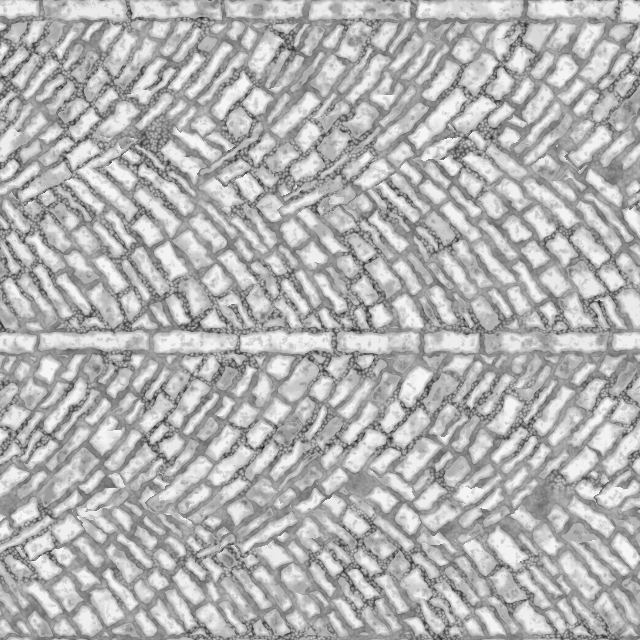
Reproduce this texture map procedurally as a Shadertoy shader.

```glsl
// Pale rubble stones laid in curved herringbone bands between level courses, in grey mortar.
#define STRIP 0.046        // spacing of the slanted strips
#define RUN 0.118          // spacing of stones along a strip
#define JITTER 0.62        // unevenness of stone sizes
#define GAP 0.0037         // mortar on each side of a stone
#define SLOPE 0.80         // steepness at the middle of a band
#define BEND 3.6           // gain of steepness towards the courses
#define COURSE 0.15        // length of the level stones
#define THICK 0.0165       // half height of the level stones
#define RAGGED 0.007       // roughness of the outlines
#define STONE_TONE 0.965
#define MORTAR_TONE 0.555

float hash(vec2 p) {
    vec3 q = fract(p.xyx * vec3(0.1031, 0.1030, 0.0973));
    q += dot(q, q.yzx + 33.33);
    return fract((q.x + q.y) * q.z);
}

float noise(vec2 p) {
    vec2 i = floor(p), f = fract(p);
    f *= f * (3.0 - 2.0 * f);
    vec2 e = vec2(0.0, 1.0);
    return mix(mix(hash(i), hash(i + e.yx), f.x),
               mix(hash(i + e.xy), hash(i + e.yy), f.x), f.y);
}

float fbm(vec2 p) {
    float sum = 0.0, amp = 0.53;
    for (int i = 0; i < 4; i++) {
        sum += amp * noise(p);
        p = mat2(1.6, 1.2, -1.2, 1.6) * p + 17.3;
        amp *= 0.5;
    }
    return sum;
}

// Distance to the nearest grain centre
float cellular(vec2 p) {
    vec2 i = floor(p);
    float best = 2.0;
    for (int y = -1; y <= 1; y++)
        for (int x = -1; x <= 1; x++) {
            vec2 c = i + vec2(x, y);
            best = min(best, distance(p, c + vec2(hash(c), hash(c + 71.7))));
        }
    return best;
}

// Ends of the uneven interval that holds x
vec2 span(float x, float seed) {
    float i = floor(x);
    if (x < i + JITTER * hash(vec2(i, seed))) i -= 1.0;
    return vec2(i + JITTER * hash(vec2(i, seed)),
                i + 1.0 + JITTER * hash(vec2(i + 1.0, seed)));
}

float roundBox(vec2 q, vec2 size, float r) {
    vec2 e = abs(q) - size + r;
    return length(max(e, 0.0)) + min(max(e.x, e.y), 0.0) - r;
}

// Slanted stone at p = (x, height over the band's middle): distance, id, centre
vec4 slantedStone(vec2 p, float seed) {
    float k = max(SLOPE + BEND * p.y, 0.3);
    float c = inversesqrt(1.0 + k * k);
    // Orthogonal curved coordinates: across and along the strips
    vec2 st = vec2(p.x - log(k) / BEND, p.x + p.y * (SLOPE + 0.5 * BEND * p.y));
    st /= vec2(STRIP, RUN);
    vec2 a = span(st.x, seed);
    float strip = floor(a.x);
    st.y += 9.0 * hash(vec2(strip, seed + 7.0));
    vec2 b = span(st.y, seed + strip * 3.7);
    float id = hash(vec2(strip, floor(b.x)) + seed);
    vec2 scale = vec2(STRIP * k, RUN) * c;
    vec2 q = (st - 0.5 * vec2(a.x + a.y, b.x + b.y)) * scale;
    vec2 size = 0.5 * vec2(a.y - a.x, b.y - b.x) * scale;
    vec2 centre = p - c * vec2(k * q.x + q.y, k * q.y - q.x);
    // Split wide stones lengthwise, and some long ones crosswise
    if (size.x > 0.021) {
        float cut = size.x * (id - 0.5) * 0.5, side = sign(q.x - cut);
        q.x -= 0.5 * (cut + side * size.x);
        size.x = 0.5 * (size.x - side * cut);
        id = fract(id + 0.37 * side);
    } else if (size.y > 0.043 && id > 0.4) {
        q.y = abs(q.y) - 0.5 * size.y;
        size.y *= 0.5;
    }
    q.x += q.y * 0.14 * (id - 0.5);
    q.y += q.x * 0.5 * (fract(id * 7.3) - 0.5);
    return vec4(roundBox(q, size - GAP * (0.8 + 0.5 * fract(id * 13.7)), 0.004), id, centre);
}

void mainImage(out vec4 fragColor, in vec2 fragCoord) {
    vec2 uv = fragCoord / iResolution.xy;
    float px = 1.0 / iResolution.y;
    vec2 p = uv + RAGGED * (vec2(noise(uv * 55.0), noise(uv * 55.0 + 40.0)) - 0.5)
                + 0.6 * RAGGED * (vec2(noise(uv * 140.0), noise(uv * 140.0 + 90.0)) - 0.5);

    // Two bands, each with a wavy seam between its two slants
    bool upper = p.y > 0.466;
    float middle = upper ? 0.745 : 0.21, seed = upper ? 3.0 : 23.0;
    float waves = upper ? 12.566 : 18.85, shift = upper ? 0.02 : 0.07;
    vec4 rising = slantedStone(vec2(p.x, p.y - middle), seed);
    vec4 falling = slantedStone(vec2(p.x, middle - p.y), seed + 11.0);
    float seamR = -0.055 * cos(waves * (rising.z - shift));
    float seamF = -0.055 * cos(waves * (falling.z - shift));
    float dR = rising.w > seamR - 0.006 ? rising.x : 1.0;
    float dF = -falling.w < seamF + 0.012 ? falling.x : 1.0;
    float d = min(dR, max(dF, 2.0 * GAP - dR));
    float id = dR < dF ? rising.y : falling.y;

    // Level courses
    float line = p.y > 0.726 ? 0.986 : (p.y > 0.226 ? 0.466 : -0.014);
    vec2 s = span(p.x / COURSE, line * 50.0);
    float courseId = hash(vec2(floor(s.x), line * 90.0));
    vec2 q = vec2(p.x - 0.5 * COURSE * (s.x + s.y), p.y - line - 0.004 * (courseId - 0.5));
    float level = roundBox(q, vec2(0.5 * COURSE * (s.y - s.x) - GAP, THICK - 0.003 * courseId), 0.004);
    d = max(d, 1.3 * GAP + THICK - abs(p.y - line));
    if (level < d) { d = level; id = courseId; }

    // Stone: worn edges, stains and fine pits
    float stain = fbm(uv * 34.0 + id * 50.0), fine = fbm(uv * 130.0);
    float worn = fract(id * 5.7);
    float body = STONE_TONE - 0.05 * worn - (0.10 + 0.24 * worn) * smoothstep(0.46, 0.75, stain)
               - 0.16 * smoothstep(0.5, 0.8, fine);
    float rim = smoothstep(0.0, 1.0, -d / 0.0065 + 0.9 * (fine - 0.5));
    float stone = mix(0.70, body, rim);

    // Mortar: cloudy, gritty in places, darker beside the stones
    float grit = cellular(uv * 190.0) - 0.45;
    float rough = smoothstep(0.45, 0.7, noise(uv * 16.0 + 5.0));
    float mortar = MORTAR_TONE + 0.30 * (fbm(uv * 45.0 + 9.0) - 0.5) + 0.22 * (fine - 0.5)
                 - (0.08 + 0.42 * rough) * grit - 0.06 * rough
                 - 0.09 * exp(-max(d, 0.0) / 0.002) + 0.03;

    float soft = max(0.0011, 0.75 * px);
    float tone = mix(mortar, stone, smoothstep(soft, -soft, d));
    fragColor = vec4(vec3(clamp(tone, 0.0, 1.0)), 1.0);
}
```
